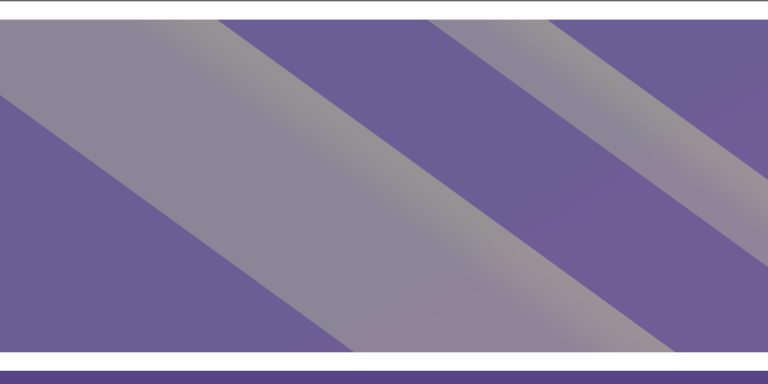
Give the GLSL for this background, as a Shadertoy shader.

```glsl
// A purple panel crossed by two slanted grey bands, framed by white strips.
// Bands are intervals of a slanted coordinate; each brightens toward its upper
// edge, and a soft diagonal warm tint covers the lower right of the panel.

const vec3 WHITE = vec3(0.995);
const vec3 PURPLE = vec3(0.418, 0.368, 0.580);
const vec3 DEEP_PURPLE = vec3(0.340, 0.265, 0.530);
const vec3 BAND_GREY = vec3(0.540, 0.522, 0.592);
const vec3 BAND_LIGHT = vec3(0.580, 0.572, 0.584);
const vec3 TOP_LINE = vec3(0.400, 0.390, 0.410);
const vec3 WARM_TINT = vec3(0.026, -0.008, 0.010);

const float BAND_SLOPE = 0.726;
const float TINT_SLOPE = 0.62;

// Antialiased step: 0 below the edge, 1 above it.
float softStep(float edge, float value, float blur) {
    return clamp((value - edge) / blur + 0.5, 0.0, 1.0);
}

// Coverage of the interval from low to high.
float interval(float low, float high, float value, float blur) {
    return softStep(low, value, blur) - softStep(high, value, blur);
}

// Paints one band whose light fades inward from its upper edge.
vec3 paintBand(vec3 base, float across, float low, float high, float glowWidth, float blur) {
    float glow = smoothstep(high - glowWidth, high - 0.15 * glowWidth, across);
    vec3 bandColor = mix(BAND_GREY, BAND_LIGHT, glow);
    return mix(base, bandColor, interval(low, high, across, blur));
}

// The striped panel, in units of the canvas height.
vec3 paintPanel(vec2 p, float pixel) {
    float across = BAND_SLOPE * p.x + p.y;
    float blur = 1.5 * pixel * length(vec2(BAND_SLOPE, 1.0));

    vec3 color = PURPLE;
    color = paintBand(color, across, 0.7526, 1.3595, 0.21, blur);
    color = paintBand(color, across, 1.7565, 1.9834, 0.17, blur);

    float tintDepth = TINT_SLOPE * p.x + 1.0 - p.y;
    return color + WARM_TINT * smoothstep(1.33, 1.53, tintDepth);
}

void mainImage(out vec4 fragColor, in vec2 fragCoord) {
    float pixel = 1.0 / iResolution.y;
    // Horizontal positions follow a canvas two units wide and one high.
    vec2 p = fragCoord / iResolution.xy * vec2(2.0, 1.0);

    // White frame with the panel inside.
    vec3 color = mix(WHITE, paintPanel(p, pixel), interval(0.0825, 0.949, p.y, pixel));

    // Strip along the bottom and thin line along the top.
    color = mix(DEEP_PURPLE, color, softStep(0.0345, p.y, pixel));
    color = mix(color, TOP_LINE, softStep(0.9965, p.y, pixel));

    fragColor = vec4(color, 1.0);
}
```
